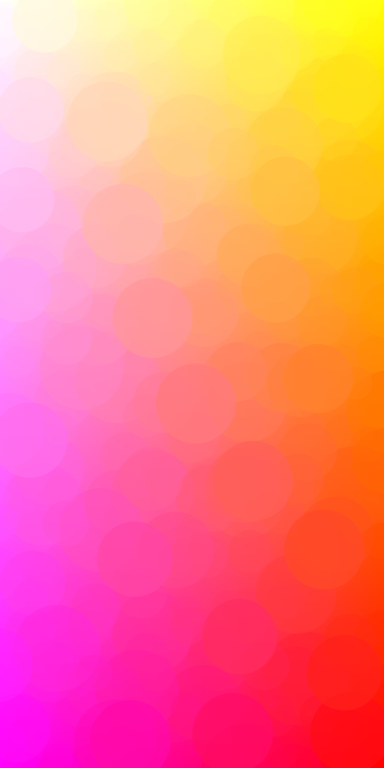
Reproduce this background procedurally as a WebGL 1 fragment shader.

```glsl
precision highp float;
// Overlapping translucent discs on a four-corner gradient: white, yellow, magenta, red.
// Each disc is flat, tinted by the gradient at its own centre. A scattered layer
// is painted first, then larger discs that step along gentle curves.

uniform vec2 u_resolution;

const int SCATTER_COUNT = 260;
const int ARC_MAX = 6;
const float MIN_RADIUS = 0.042;     // radii are fractions of the canvas width
const float MAX_RADIUS = 0.115;
const float SCATTER_OPACITY = 0.48;
const float ARC_OPACITY = 0.72;
const float MARGIN = 0.04;          // lets discs spill over the borders
const float JITTER = 0.09;
const vec2 SPREAD = vec2(0.75488, 0.56984); // even low-discrepancy steps

const vec3 TOP_LEFT = vec3(1.0, 1.0, 1.0);
const vec3 TOP_RIGHT = vec3(1.0, 1.0, 0.0);
const vec3 BOTTOM_LEFT = vec3(1.0, 0.0, 1.0);
const vec3 BOTTOM_RIGHT = vec3(1.0, 0.0, 0.0);

float hash(float n) {
  return fract(sin(n * 12.9898) * 43758.547);
}

// Bilinear blend of the corner colours.
vec3 gradient(vec2 uv) {
  uv = clamp(uv, 0.0, 1.0);
  return mix(mix(BOTTOM_LEFT, BOTTOM_RIGHT, uv.x),
             mix(TOP_LEFT, TOP_RIGHT, uv.x), uv.y);
}

// Lays one flat, smooth-edged disc over the colour so far.
vec3 paintDisc(vec3 below, vec2 uv, vec2 center, float radius, float opacity) {
  vec2 offset = (uv - center) * vec2(1.0, u_resolution.y / u_resolution.x);
  float edge = 0.75 / u_resolution.x;
  float cover = 1.0 - smoothstep(-edge, edge, length(offset) - radius);
  return mix(below, gradient(center), cover * opacity);
}

// Discs spaced along a parabola: start + step * i + bend * i * i.
vec3 paintArc(vec3 color, vec2 uv, vec2 start, vec2 stride, vec2 bend,
              float count, float radius) {
  for (int i = 0; i < ARC_MAX; i++) {
    float k = float(i);
    if (k >= count) break;
    vec2 center = start + k * (stride + k * bend);
    color = paintDisc(color, uv, center, radius, ARC_OPACITY);
  }
  return color;
}

void main() {
  vec2 uv = gl_FragCoord.xy / u_resolution;
  vec3 color = gradient(uv);

  // Scattered discs, evenly spread and jittered
  for (int i = 0; i < SCATTER_COUNT; i++) {
    float k = float(i) + 1.0;
    vec2 jitter = vec2(hash(k), hash(k + 311.0)) - 0.5;
    vec2 center = fract(SPREAD * k + JITTER * jitter);
    center = mix(vec2(-MARGIN), vec2(1.0 + MARGIN), center);
    float size = hash(k + 701.0);
    float radius = mix(MIN_RADIUS, MAX_RADIUS, size * size);
    color = paintDisc(color, uv, center, radius, SCATTER_OPACITY);
  }

  // Left border, upper right, bottom border
  color = paintArc(color, uv, vec2(0.117, 0.974), vec2(-0.044, -0.117),
                   vec2(0.007, 0.0), 4.0, 0.085);
  color = paintArc(color, uv, vec2(0.904, 0.885), vec2(-0.229, -0.138),
                   vec2(0.068, 0.004), 4.0, 0.09);
  color = paintArc(color, uv, vec2(0.339, 0.036), vec2(0.247, 0.013),
                   vec2(0.02, -0.004), 3.0, 0.105);

  // Lower sweep and the long central cascade
  color = paintArc(color, uv, vec2(0.078, 0.427), vec2(0.273, -0.182),
                   vec2(0.0, 0.027), 4.0, 0.098);
  color = paintArc(color, uv, vec2(0.279, 0.842), vec2(0.023, -0.139),
                   vec2(0.018, 0.0055), 6.0, 0.104);

  gl_FragColor = vec4(color, 1.0);
}
```
